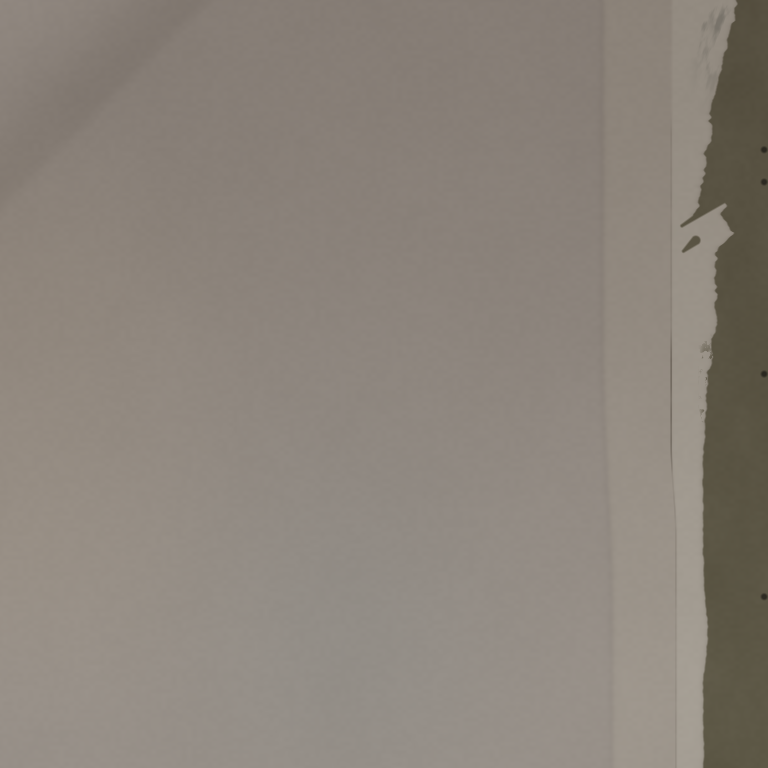
A WebGL 1 fragment shader for this texture:

```glsl
precision highp float;
uniform vec2 u_resolution;

float hash(vec2 p) {
  vec3 q = fract(p.xyx * vec3(0.1031, 0.1030, 0.0973));
  q += dot(q, q.yzx + 33.33);
  return fract((q.x + q.y) * q.z);
}

float noise(vec2 p) {
  vec2 i = floor(p), f = fract(p);
  f = f * f * (3.0 - 2.0 * f);
  return mix(mix(hash(i), hash(i + vec2(1, 0)), f.x),
             mix(hash(i + vec2(0, 1)), hash(i + vec2(1, 1)), f.x), f.y);
}

float fbm(vec2 p) {
  float sum = 0.0, amp = 0.5;
  for (int i = 0; i < 4; i++) {
    sum += amp * noise(p);
    p = p * 2.03 + 7.1;
    amp *= 0.5;
  }
  return sum;
}

// Smooth band between two heights
float band(float lo, float hi, float soft, float y) {
  return smoothstep(lo - soft, lo + soft, y) * (1.0 - smoothstep(hi - soft, hi + soft, y));
}

// Distance to a stroke whose radius grows from r0 to r1
float taperedStroke(vec2 p, vec2 a, vec2 b, float r0, float r1) {
  vec2 d = b - a;
  float t = clamp(dot(p - a, d) / dot(d, d), 0.0, 1.0);
  return length(p - a - d * t) - mix(r0, r1, t);
}

// Horizontal position of the torn paper edge
float tornEdge(vec2 p) {
  float y = p.y;
  float upper = 0.908 + 0.2 * (y - 0.735) - 0.004 * band(0.84, 0.94, 0.03, y);
  float lower = 0.916 + 0.016 * smoothstep(0.40, 0.62, y)
    + 0.005 * band(0.14, 0.22, 0.03, y)
    + 0.024 * max(0.0, 1.0 - abs(y - 0.697) / 0.026)
    + 0.011 * smoothstep(0.705, 0.733, y);
  float aboveSlit = step(0.704 + 0.58 * (p.x - 0.885), y);
  float rough = 0.3 + 0.7 * smoothstep(0.4, 0.55, y);
  return mix(lower, upper, aboveSlit)
    + rough * (0.010 * (fbm(vec2(y * 45.0, 3.0)) - 0.47)
    + 0.004 * (noise(vec2(y * 190.0, 8.0)) - 0.5));
}

vec3 paperColor(vec2 p) {
  vec3 col = mix(vec3(0.595, 0.565, 0.535), vec3(0.525, 0.49, 0.46), smoothstep(0.0, 1.0, p.y));
  col += vec3(0.014, 0.010, 0.002) * (1.0 - smoothstep(0.0, 0.45, p.x)) * band(0.15, 0.75, 0.15, p.y);
  col += vec3(-0.014, -0.004, 0.0) * exp(-dot((p - vec2(0.45, 0.16)) * vec2(5.0, 4.0), (p - vec2(0.45, 0.16)) * vec2(5.0, 4.0)));

  // Diagonal fold in the upper left corner
  float fold = (p.y - p.x - 0.72) * 0.7071;
  col += 0.035 * smoothstep(0.03, 0.20, fold);
  col -= 0.022 * smoothstep(-0.006, 0.016, fold) * (1.0 - smoothstep(0.02, 0.12, fold));

  // Lighter vertical strips along the right side
  float crease = p.x - 0.785 - 0.012 * (1.0 - smoothstep(0.2, 0.55, p.y));
  col += vec3(0.024, 0.024, 0.016) * smoothstep(-0.003, 0.005, crease);
  col -= 0.014 * exp(-crease * crease / 0.00003);
  float seam = p.x - 0.874 - 0.006 * (1.0 - smoothstep(0.3, 0.42, p.y));
  col += vec3(0.030, 0.034, 0.032) * smoothstep(-0.002, 0.004, seam);
  float seamInk = 0.3 + 0.7 * band(0.40, 0.55, 0.03, p.y);
  seamInk *= (1.0 - smoothstep(0.82, 0.86, p.y)) * (0.5 + 0.5 * noise(vec2(p.y * 50.0, 2.0)));
  col -= 0.16 * seamInk * (1.0 - smoothstep(0.0004, 0.0018, abs(seam)));

  // Grey streaks near the torn edge
  float streak = smoothstep(0.5, 0.75, fbm(vec2(p.x * 70.0 - p.y * 20.0, p.y * 28.0)));
  col -= vec3(0.10, 0.09, 0.085) * streak * smoothstep(0.89, 0.93, p.x)
    * smoothstep(0.84, 0.95, p.y);
  return col;
}

void main() {
  vec2 p = gl_FragCoord.xy / u_resolution;
  float soft = max(0.0016, 0.8 / u_resolution.x);

  // Green wall with small dark specks
  vec3 wall = mix(vec3(0.365, 0.345, 0.275), vec3(0.335, 0.31, 0.25), p.y);
  wall += 0.03 * (fbm(p * vec2(30.0, 16.0)) - 0.47);
  vec4 speckHeights = vec4(0.805, 0.763, 0.513, 0.223);
  for (int i = 0; i < 4; i++) {
    float d = length(p - vec2(0.995, speckHeights[i]));
    wall *= 1.0 - 0.5 * (1.0 - smoothstep(0.002, 0.006, d));
  }

  // Torn outline, slits and flaked spots
  float edge = tornEdge(p) - p.x;
  float paper = smoothstep(-soft, soft, edge);
  float slit = taperedStroke(p, vec2(0.888, 0.706), vec2(0.943, 0.742), 0.002, 0.006);
  float notch = taperedStroke(p, vec2(0.890, 0.673), vec2(0.906, 0.687), 0.002, 0.006);
  paper *= smoothstep(-soft, soft, min(slit, notch));
  float flakes = smoothstep(0.56, 0.66, fbm(p * vec2(150.0, 95.0)));
  paper *= 1.0 - 0.8 * flakes * band(0.45, 0.55, 0.02, p.y) * smoothstep(0.908, 0.918, p.x);

  vec3 col = mix(wall, paperColor(p), paper);
  col -= 0.06 * paper * exp(-max(edge, 0.0) / 0.0025);

  // Soft mottling and fine grain
  col += 0.014 * (fbm(p * 9.0) - 0.47);
  col += 0.010 * (noise(p * vec2(150.0, 190.0)) - 0.5);
  gl_FragColor = vec4(col, 1.0);
}
```
